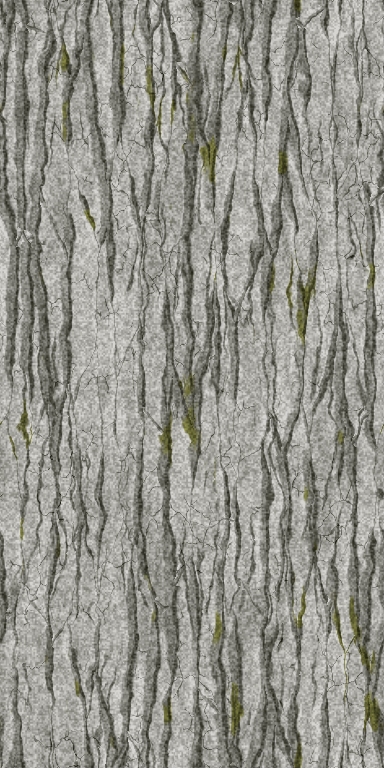
This texture is drawn by a WebGL 2 fragment shader. Its source:

```glsl
#version 300 es
precision highp float;
// Weathered grey tree bark: long plates, mossy furrows and fine cracks, tiling both ways.

#define SPAN vec2(1.0, 2.0)          // tile size in canvas widths
#define PLATES vec2(16.0, 4.0)       // large plates per tile
#define FISSURES vec2(21.0, 7.0)     // narrow splits per tile
#define CRACKS vec2(22.0, 34.0)      // fine crack cells per tile
#define FURROW_WIDTH 0.018
#define CORE_WIDTH 0.0046
#define PLATE_TONE 0.69
#define FURROW_TONE 0.51
#define SHADOW_TONE 0.27
#define GRAIN 0.25
#define MOSS_COLOR vec3(0.76, 0.77, 0.29)
#define MOSS_LEVEL 0.65

uniform vec2 u_resolution;
out vec4 fragColor;

// Integer hash of a lattice cell, wrapped to the period.
vec2 hash2(vec2 cell, vec2 period, float seed) {
  uvec3 v = uvec3(mod(cell + 0.5, period), seed);
  v = v * 1664525u + 1013904223u;
  v.x += v.y * v.z; v.y += v.z * v.x; v.z += v.x * v.y;
  v ^= v >> 16u;
  v.x += v.y * v.z; v.y += v.z * v.x; v.z += v.x * v.y;
  return vec2(v.xy >> 8u) / 16777216.0;
}

// Wrapping value noise, 0 to 1.
float noise(vec2 uv, vec2 period, float seed) {
  vec2 p = uv * period, i = floor(p), f = p - i;
  f = f * f * (3.0 - 2.0 * f);
  float a = hash2(i, period, seed).x;
  float b = hash2(i + vec2(1, 0), period, seed).x;
  float c = hash2(i + vec2(0, 1), period, seed).x;
  float d = hash2(i + vec2(1, 1), period, seed).x;
  return mix(mix(a, b, f.x), mix(c, d, f.x), f.y);
}

float fbm(vec2 uv, vec2 period, float seed) {
  float sum = 0.0, amp = 0.5;
  for (int k = 0; k < 4; k++) {
    sum += amp * noise(uv, period, seed + float(k) * 37.0);
    period *= 2.0;
    amp *= 0.5;
  }
  return sum / 0.9375;
}

// Wrapping Voronoi: x = distance to the border in canvas widths, y = border normal's x.
vec2 cellBorder(vec2 uv, vec2 cells, float seed) {
  vec2 p = uv * cells, base = floor(p), f = p - base;
  vec2 scale = cells / SPAN, nearCell = vec2(0), nearPoint = vec2(0);
  float best = 9.0;
  for (int y = -1; y <= 1; y++)
    for (int x = -1; x <= 1; x++) {
      vec2 c = vec2(x, y), r = c + hash2(base + c, cells, seed) - f;
      if (dot(r, r) < best) { best = dot(r, r); nearCell = c; nearPoint = r; }
    }
  vec2 border = vec2(9.0, 1.0);
  for (int y = -2; y <= 2; y++)
    for (int x = -2; x <= 2; x++) {
      vec2 c = nearCell + vec2(x, y), r = c + hash2(base + c, cells, seed) - f;
      vec2 gap = r - nearPoint;
      if (dot(gap, gap) < 1e-5) continue;
      vec2 n = gap * scale;
      float d = dot(0.5 * (r + nearPoint), gap) / length(n);
      if (d < border.x) border = vec2(d, normalize(n).x);
    }
  return border;
}

void main() {
  vec2 uv = gl_FragCoord.xy / u_resolution;
  float px = 1.0 / u_resolution.x;

  // Wandering, ragged grain direction
  float sway = (fbm(uv, vec2(5, 6), 1.0) - 0.5) * 0.035;
  float jag = (fbm(uv, vec2(26, 34), 2.0) - 0.5) * 0.026;
  vec2 q = uv + vec2(sway + jag, (fbm(uv, vec2(20, 16), 3.0) - 0.5) * 0.02);

  // Plate surface
  float streak = fbm(uv + vec2(sway, 0), vec2(48, 20), 4.0) - 0.5;
  float tone = PLATE_TONE + (fbm(uv, vec2(7, 5), 5.0) - 0.5) * 0.10 + streak * 0.2;
  tone -= 0.06 * smoothstep(0.52, 0.68, fbm(uv, vec2(18, 10), 6.0));

  // Furrows: rough floor, shadow line on one side, lit rim on the other
  vec2 furrow = cellBorder(q, PLATES, 7.0);
  float width = FURROW_WIDTH * smoothstep(0.26, 0.68, fbm(uv, vec2(16, 9), 8.0));
  width *= mix(0.25, 1.0, smoothstep(0.92, 0.99, abs(furrow.y)));
  float across = furrow.x * -sign(furrow.y);
  float band = 1.0 - smoothstep(width * 0.75, width + 0.002, furrow.x);
  float core = CORE_WIDTH * smoothstep(0.0, 0.6, width / FURROW_WIDTH);
  float shadow = 1.0 - smoothstep(core * 0.4, core + px * 0.7, abs(across - width * 0.5));
  float rim = smoothstep(0.007, 0.0, abs(across + width + 0.006));
  tone = mix(tone + 0.05 * rim, FURROW_TONE + streak * 0.3, band);
  tone = mix(tone, SHADOW_TONE, shadow * 0.85 * smoothstep(0.05, 0.35, width / FURROW_WIDTH));

  // Narrow splits and fine cracks
  vec2 split = cellBorder(q + vec2(jag * 0.4, 0), FISSURES, 9.0);
  float open = smoothstep(0.45, 0.62, fbm(uv, vec2(14, 8), 10.0));
  open *= smoothstep(0.88, 0.98, abs(split.y));
  float splitLine = 1.0 - smoothstep(0.001, 0.003 + 0.003 * open, split.x);
  tone = mix(tone, SHADOW_TONE + 0.05, splitLine * open * 0.8);
  vec2 crackUv = uv + vec2(jag * 1.3, (fbm(uv, vec2(30, 50), 11.0) - 0.5) * 0.03);
  float crack = 1.0 - smoothstep(0.0003, 0.001 + px * 0.6, cellBorder(crackUv, CRACKS, 12.0).x);
  float cracked = smoothstep(0.46, 0.68, fbm(uv, vec2(22, 30), 13.0));
  tone -= 0.26 * crack * cracked * (1.0 - band);

  // Speckled grain
  float grain = 0.45 * noise(uv, vec2(110, 180), 14.0) + noise(uv, vec2(236, 460), 15.0) - 0.725;
  tone = clamp(tone + grain * GRAIN, 0.14, 0.84);

  // Grey with warm darks, moss in the furrows
  vec3 color = vec3(tone, tone - 0.004, tone - mix(0.055, 0.012, tone));
  float moss = smoothstep(MOSS_LEVEL, MOSS_LEVEL + 0.08, fbm(uv, vec2(18, 14), 16.0));
  moss *= max(band, splitLine * open);
  color = mix(color, MOSS_COLOR * tone, moss * 0.8);
  fragColor = vec4(color, 1.0);
}
```
